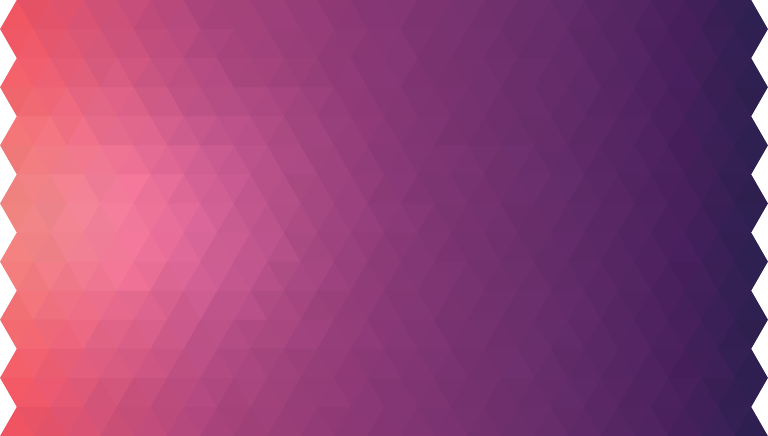
This background is drawn by a Shadertoy shader. Its source:

```glsl
// A triangle mosaic fading from coral through pink to indigo, with white zigzag sides.

const vec2 GRID = vec2(23.0, 15.0);   // triangle sides across, rows up
const int SAMPLES = 3;                // supersampling per axis
const vec3 PAPER = vec3(1.0);
const vec3 PINK_GLOW = vec3(0.20, 0.13, 0.12);
const vec3 CORAL_GLOW = vec3(0.02, 0.14, 0.07);

float hash(vec2 p) {
    return fract(sin(dot(p, vec2(127.1, 311.7))) * 43758.5453);
}

// Blend that runs from 0 at a to 1 at b
float ramp(float a, float b, float x) {
    return clamp((x - a) / (b - a), 0.0, 1.0);
}

// Elliptical soft spot
float glow(vec2 p, vec2 center, vec2 radius) {
    vec2 d = (p - center) / radius;
    return exp(-0.5 * dot(d, d));
}

// Smooth colour field that the triangles sample, uv in 0..1
vec3 field(vec2 uv) {
    vec3 c = vec3(0.93, 0.31, 0.37);
    c = mix(c, vec3(0.80, 0.30, 0.45), ramp(0.02, 0.13, uv.x));
    c = mix(c, vec3(0.65, 0.255, 0.475), ramp(0.13, 0.27, uv.x));
    c = mix(c, vec3(0.52, 0.21, 0.45), ramp(0.27, 0.50, uv.x));
    c = mix(c, vec3(0.41, 0.18, 0.42), ramp(0.50, 0.70, uv.x));
    c = mix(c, vec3(0.28, 0.125, 0.36), ramp(0.70, 0.89, uv.x));
    c = mix(c, vec3(0.18, 0.125, 0.315), ramp(0.89, 0.98, uv.x));
    c += PINK_GLOW * glow(uv, vec2(0.20, 0.49), vec2(0.16, 0.22));
    c += CORAL_GLOW * glow(uv, vec2(0.0, 0.51), vec2(0.13, 0.22));
    return min(c, vec3(0.945, 0.52, 0.62));
}

// Centroid of the triangle that holds grid point g
vec2 triangleCenter(vec2 g) {
    float row = floor(g.y);
    float rise = fract(g.y);
    float shift = 0.5 * mod(row, 2.0);
    float sheared = g.x - shift - 0.5 * rise;
    float pointsDown = step(1.0, fract(sheared) + rise);
    return vec2(floor(sheared) + shift + 0.5 + 0.5 * pointsDown,
                row + (1.0 + pointsDown) / 3.0);
}

// Flat triangle colour with a faint random tint
vec3 mosaic(vec2 g) {
    vec2 center = triangleCenter(g);
    float tint = hash(floor(center * 6.0 + 0.5)) - 0.5;
    return field(center / GRID) * (1.0 + 0.035 * tint);
}

// Distance inside the zigzag sides, in triangle sides
float zigzagInside(vec2 g) {
    float tooth = 0.5 * abs(mod(g.y + 1.0, 2.0) - 1.0);
    return 0.866 * (min(g.x, GRID.x - g.x) - tooth);
}

void mainImage(out vec4 fragColor, in vec2 fragCoord) {
    // Average the mosaic over the pixel to smooth the inner edges
    vec3 color = vec3(0.0);
    for (int j = 0; j < SAMPLES; j++) {
        for (int i = 0; i < SAMPLES; i++) {
            vec2 offset = (vec2(i, j) + 0.5) / float(SAMPLES) - 0.5;
            color += mosaic((fragCoord + offset) / iResolution.xy * GRID);
        }
    }
    color /= float(SAMPLES * SAMPLES);

    // Cut the sides
    float pixel = GRID.x / iResolution.x;
    float inside = zigzagInside(fragCoord / iResolution.xy * GRID);
    color = mix(PAPER, color, smoothstep(-0.5 * pixel, 0.5 * pixel, inside));
    fragColor = vec4(color, 1.0);
}
```
